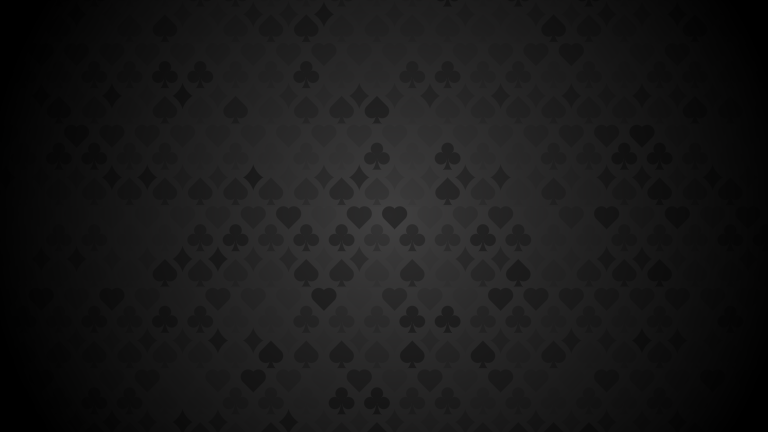
Give the GLSL for this pattern, as a Shadertoy shader.

```glsl
// Dark wallpaper of card suits: staggered rows of hearts, clubs, diamonds and
// spades, each a distance function repeated on a grid and darkened by a random
// amount, over a soft radial glow that fades to black at the sides.

const float PITCH = 0.0818;                 // column spacing, in canvas heights
const float PERIOD = 2.308;                 // height of four rows, in columns
const vec2 ORIGIN = vec2(0.30, -0.057);     // a heart, from the canvas centre
const vec4 ROW_DROP = vec4(0.0, 0.55, 1.16, 1.55); // row offsets, in columns
const vec2 GLOW_CENTRE = vec2(0.012, 0.0);
const float GLOW_RADIUS = 0.94;
const vec3 GLOW_COLOUR = vec3(0.255, 0.252, 0.253);
const float FAINTEST = 0.03;
const float DARKEST = 0.38;
const float VARIATION_POWER = 1.5;
const float BAND_SHADE = 0.025;             // slight shading down each period

float hash(vec3 p) {
    p = fract(p * 0.1031);
    p += dot(p, p.zyx + 31.32);
    return fract((p.x + p.y) * p.z);
}

// Unit heart with its tip at the origin, about 1.2 wide and 1.1 high
float unitHeart(vec2 p) {
    p.x = abs(p.x);
    if (p.x + p.y > 1.0) return length(p - vec2(0.25, 0.75)) - sqrt(2.0) / 4.0;
    vec2 toNotch = p - vec2(0.0, 1.0);
    vec2 toSide = p - 0.5 * max(p.x + p.y, 0.0);
    return sqrt(min(dot(toNotch, toNotch), dot(toSide, toSide))) * sign(p.x - p.y);
}

float heart(vec2 p) {
    const float size = 0.59;
    return unitHeart((p + vec2(0.0, 0.32)) / size) * size;
}

// Stem that flares towards its foot
float stem(vec2 p) {
    const float top = 0.0, foot = -0.39;
    float t = clamp((top - p.y) / (top - foot), 0.0, 1.0);
    float halfWidth = 0.025 + 0.10 * t * t * t;
    return max(abs(p.x) - halfWidth, max(p.y - top, foot - p.y));
}

float club(vec2 p) {
    const float leaf = 0.175;
    vec2 side = vec2(abs(p.x), p.y);
    float leaves = min(length(p - vec2(0.0, 0.20)), length(side - vec2(0.19, -0.07))) - leaf;
    float core = length(p) - 0.09;
    return min(min(leaves, core), stem(p));
}

// Diamond whose four sides are shallow inward arcs
float diamond(vec2 p) {
    const vec2 halfSize = vec2(0.28, 0.36);
    const float arcOffset = 0.7;
    p = abs(p);
    vec2 arcCentre = 0.5 * halfSize + arcOffset * normalize(halfSize.yx);
    float arcRadius = length(arcCentre - vec2(halfSize.x, 0.0));
    vec2 bounds = p - halfSize;
    return max(arcRadius - length(p - arcCentre), max(bounds.x, bounds.y));
}

float spade(vec2 p) {
    const float size = 0.575;
    float blade = unitHeart(vec2(p.x, 0.39 - p.y) / size) * size;
    return min(blade, stem(p));
}

float suitDistance(int suit, vec2 p) {
    if (suit == 0) return heart(p);
    if (suit == 1) return club(p);
    if (suit == 2) return diamond(p);
    return spade(p);
}

void mainImage(out vec4 fragColor, in vec2 fragCoord) {
    vec2 uv = (fragCoord - 0.5 * iResolution.xy) / iResolution.y;
    vec2 p = uv / PITCH - ORIGIN;
    float edge = 0.75 / (iResolution.y * PITCH);

    // Radial glow
    float glow = max(1.0 - length(uv - GLOW_CENTRE) / GLOW_RADIUS, 0.0);
    vec3 colour = GLOW_COLOUR * glow;

    // Faint horizontal bands, one per set of rows
    colour *= 1.0 - BAND_SHADE * fract((0.32 - p.y) / PERIOD);

    // Four rows of suits; clubs and spades sit half a column across
    vec2 cell = vec2(1.0, PERIOD);
    for (int suit = 0; suit < 4; suit++) {
        vec2 q = p + vec2(0.5 * float(suit % 2), ROW_DROP[suit]);
        vec2 id = floor(q / cell + 0.5);
        float d = suitDistance(suit, q - id * cell);
        float chance = hash(vec3(id + 50.0, float(suit) * 7.0 + 3.0));
        float shade = mix(FAINTEST, DARKEST, pow(chance, VARIATION_POWER));
        colour *= 1.0 - shade * (1.0 - smoothstep(-edge, edge, d));
    }

    fragColor = vec4(colour, 1.0);
}
```
